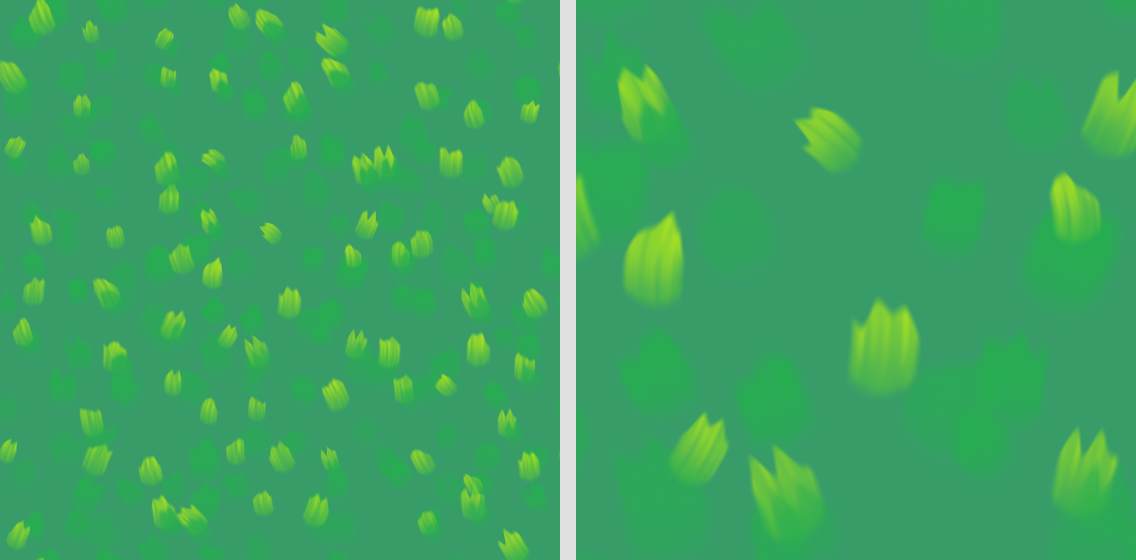
Left: the whole. Right: its middle third, enlarged.
Write a WebGL 1 fragment shader that draws this texture.

```glsl
precision highp float;
// Short bristly brush daubs on a sea-green ground: soft leaf-green dabs first,
// then lime dabs that are bright at their ragged tops and fade downwards, then
// a few leaf glazes over them. Each layer is a jittered, wrapping grid.
uniform vec2 u_resolution;

const vec3 GROUND = vec3(0.220, 0.610, 0.412);
const vec3 LEAF = vec3(0.150, 0.680, 0.315);
const vec3 LIME = vec3(0.650, 0.880, 0.140);

const float LEAF_CELLS = 12.0;              // dabs per side, whole numbers tile
const float LIME_CELLS = 9.0;
const vec2 LEAF_SIZE = vec2(0.025, 0.036);  // half width and half height
const vec2 LIME_SIZE = vec2(0.0185, 0.027);
const vec2 GLAZE_SHIFT = vec2(0.012, -0.019);
const float LEAF_SHARE = 0.90;              // share of cells that hold a dab
const float LIME_SHARE = 0.95;
const float GLAZE_SHARE = 0.30;
const float LEAN = 0.16;                    // mean tilt, tops to the left
const float LEAN_SPREAD = 0.85;

float hash(vec2 p) {
  return fract(sin(dot(p, vec2(127.1, 311.7))) * 43758.5453);
}

float noise(vec2 p) {
  vec2 i = floor(p);
  vec2 f = fract(p);
  f = f * f * (3.0 - 2.0 * f);
  return mix(mix(hash(i), hash(i + vec2(1.0, 0.0)), f.x),
             mix(hash(i + vec2(0.0, 1.0)), hash(i + vec2(1.0, 1.0)), f.x), f.y);
}

// Coverage of one dab in its own frame, about -1 to 1; soft is the edge width.
float dabMask(vec2 p, float seed, float soft) {
  float fingers = noise(vec2(p.x * 2.6 + seed * 57.0, seed * 31.0));
  float top = 0.85 - 0.45 * p.x * p.x + 0.75 * (fingers - 0.5);
  float bottom = -1.0 + 0.35 * p.x * p.x;
  float sides = 1.0 - smoothstep(1.0 - soft, 1.0, abs(p.x));
  float below = 1.0 - smoothstep(top - soft, top + 0.05, p.y);
  return sides * below * smoothstep(bottom, bottom + soft * 1.5, p.y);
}

// Fine lines left by the bristles, running along the stroke.
float bristles(vec2 p, float seed) {
  return noise(vec2(p.x * 6.0 + seed * 83.0, p.y * 0.9 + seed * 19.0));
}

// Bring a canvas offset into the tilted, bent frame of a dab.
vec2 dabFrame(vec2 d, vec2 id, vec2 size) {
  float spread = hash(id + 3.7) + hash(id + 8.1) - 1.0;
  float angle = LEAN + LEAN_SPREAD * spread;
  float c = cos(angle);
  float s = sin(angle);
  vec2 scale = size * mix(0.78, 1.3, hash(id + 5.3));
  vec2 p = vec2(c * d.x + s * d.y, c * d.y - s * d.x) / scale;
  p.x += (hash(id + 6.9) - 0.5) * 0.4 * p.y * p.y;
  return p;
}

// Centre of the dab in a cell, in cell units.
vec2 dabCentre(vec2 cell, vec2 id) {
  return cell + mix(vec2(0.08), vec2(0.92), vec2(hash(id), hash(id + 1.9)));
}

vec3 paintLeaf(vec3 color, vec2 uv, float cells, float layer, float share, vec2 size) {
  vec2 home = floor(uv * cells);
  for (int j = -1; j <= 1; j++) {
    for (int i = -1; i <= 1; i++) {
      vec2 cell = home + vec2(float(i), float(j));
      vec2 id = mod(cell, cells) + layer;
      float seed = hash(id + 12.3);
      vec2 p = dabFrame(uv - dabCentre(cell, id) / cells, id, size);
      float fade = mix(0.55, 1.0, smoothstep(-1.0, 0.3, p.y));
      float strength = mix(0.5, 1.0, hash(id + 14.6));
      float streak = mix(0.82, 1.0, bristles(p, seed));
      float present = step(hash(id + 16.2), share);
      color = mix(color, LEAF, present * dabMask(p, seed, 0.38) * fade * strength * streak);
    }
  }
  return color;
}

vec3 paintLime(vec3 color, vec2 uv, float layer) {
  vec2 home = floor(uv * LIME_CELLS);
  for (int j = -1; j <= 1; j++) {
    for (int i = -1; i <= 1; i++) {
      vec2 cell = home + vec2(float(i), float(j));
      vec2 id = mod(cell, LIME_CELLS) + layer;
      float seed = hash(id + 12.3);
      vec2 p = dabFrame(uv - dabCentre(cell, id) / LIME_CELLS, id, LIME_SIZE);
      float mask = dabMask(p, seed, 0.24) * step(hash(id + 16.2), LIME_SHARE);
      float load = mix(0.24, 0.95, smoothstep(-0.9, 0.7, p.y));
      float streak = mix(0.5, 1.1, bristles(p, seed));
      float strength = mix(0.7, 1.0, hash(id + 14.6));
      color = mix(color, LEAF, mask * 0.5);
      color = mix(color, LIME, mask * min(load * streak * strength, 1.0));
    }
  }
  return color;
}

void main() {
  vec2 uv = gl_FragCoord.xy / u_resolution;
  vec3 color = paintLeaf(GROUND, uv, LEAF_CELLS, 20.0, LEAF_SHARE, LEAF_SIZE);
  color = paintLime(color, uv, 50.0);
  color = paintLeaf(color, fract(uv - GLAZE_SHIFT), LIME_CELLS, 50.0, GLAZE_SHARE, LIME_SIZE);
  gl_FragColor = vec4(color, 1.0);
}
```
